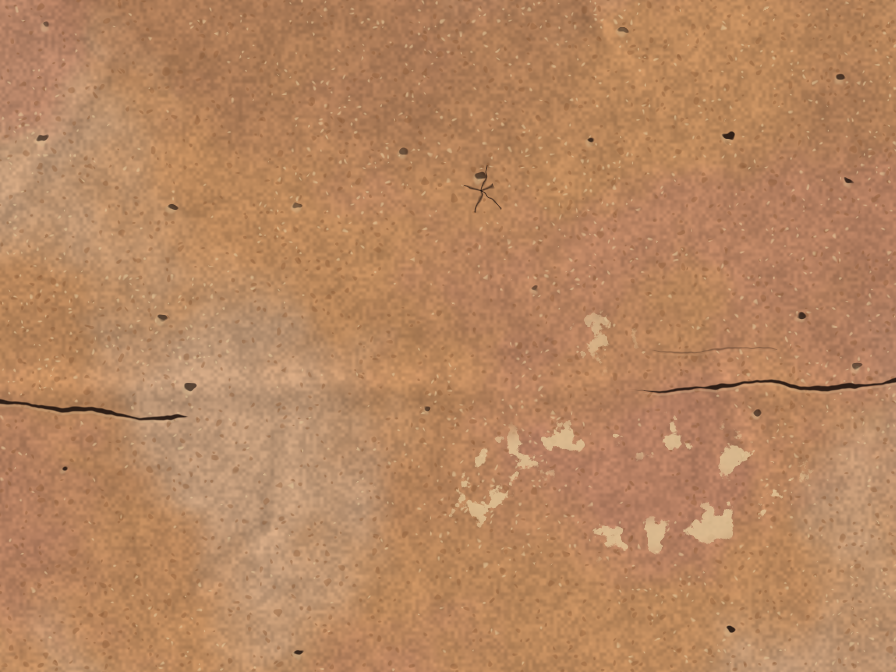
Give the GLSL for this texture, as a Shadertoy shader.

```glsl
const vec3 OCHRE = vec3(0.738, 0.535, 0.358);
const vec3 BROWN = vec3(0.665, 0.475, 0.335);
const vec3 TAN   = vec3(0.755, 0.612, 0.490);
const vec3 RED   = vec3(0.705, 0.490, 0.385);
const vec3 CREAM = vec3(0.890, 0.780, 0.600);
const vec3 RUST  = vec3(0.540, 0.350, 0.210);
const vec3 PIT   = vec3(0.130, 0.080, 0.060);
const float GRAIN = 0.17;
const float MOTTLE = 0.16;
const float RIDGE_Y = 0.440;
const float HOLE_CELLS = 6.0;
const float HOLE_SHARE = 0.42;
const float CREASE_WIDTH = 0.016;
const vec2 TWIG = vec2(0.718, 0.718);

// Creases as start and end points
const vec4 CREASES[5] = vec4[5](
    vec4(0.44, 0.36, 0.41, 0.21), vec4(0.41, 0.21, 0.27, 0.09),
    vec4(1.06, 0.47, 1.14, 0.25), vec4(0.85, 1.02, 0.98, 0.83),
    vec4(0.00, 0.68, 0.17, 0.90));

float hash(vec2 p) {
    vec3 q = fract(p.xyx * 0.1031);
    q += dot(q, q.yzx + 33.33);
    return fract((q.x + q.y) * q.z);
}

vec2 hash2(vec2 p) { return vec2(hash(p), hash(p + 71.7)); }

float noise(vec2 p) {
    vec2 i = floor(p), f = fract(p);
    f *= f * (3.0 - 2.0 * f);
    return mix(mix(hash(i), hash(i + vec2(1, 0)), f.x),
               mix(hash(i + vec2(0, 1)), hash(i + 1.0), f.x), f.y);
}

float fbm(vec2 p) {
    float sum = 0.0, amp = 0.5;
    for (int i = 0; i < 5; i++) {
        sum += amp * noise(p);
        p = mat2(1.6, 1.2, -1.2, 1.6) * p + 17.3;
        amp *= 0.5;
    }
    return sum / 0.97;
}

// One jittered dot in a share of the cells
float specks(vec2 p, float cells, float share, float radius, float px) {
    vec2 g = p * cells, id = floor(g);
    vec2 center = 0.3 + 0.4 * hash2(id);
    float r = radius * (0.5 + 0.5 * hash(id + 5.1));
    float soft = px * cells;
    float d = length(fract(g) - center) - r;
    return step(hash(id + 9.7), share) * smoothstep(soft, -soft, d);
}

float segment(vec2 p, vec2 a, vec2 b) {
    vec2 d = b - a;
    return length(p - a - d * clamp(dot(p - a, d) / dot(d, d), 0.0, 1.0));
}

// Embossed line: bright on one side, dark on the other
float crease(vec2 p, vec2 a, vec2 b) {
    vec2 d = normalize(b - a), v = p - a;
    float side = (d.x * v.y - d.y * v.x) / CREASE_WIDTH;
    float dist = segment(p, a, b) / CREASE_WIDTH;
    return side * exp(-dist * dist);
}

// Wandering fissure that tapers towards both ends
float crack(vec2 p, vec2 a, vec2 b, float halfWidth, float px) {
    float t = (p.x - a.x) / (b.x - a.x);
    float taper = smoothstep(0.0, 0.3, t) * smoothstep(1.0, 0.92, t);
    float y = mix(a.y, b.y, t) + 0.045 * (fbm(vec2(p.x * 9.0, a.x * 7.0)) - 0.5);
    float w = halfWidth * taper * (0.4 + 1.1 * noise(vec2(p.x * 45.0, 3.0)));
    return smoothstep(0.0, 0.2, taper) * smoothstep(px, -px, abs(p.y - y) - w);
}

float cracks(vec2 p, float px) {
    float left = crack(p, vec2(-0.12, 0.425), vec2(0.285, 0.380), 0.0028, px);
    float right = crack(p, vec2(0.92, 0.412), vec2(1.45, 0.438), 0.0026, px);
    float faint = crack(p, vec2(0.96, 0.478), vec2(1.16, 0.474), 0.0010, px);
    return max(max(left, right), 0.35 * faint);
}

void mainImage(out vec4 fragColor, in vec2 fragCoord) {
    float px = 1.0 / iResolution.y;
    vec2 p = fragCoord * px;
    vec2 warp = vec2(fbm(p * 5.0), fbm(p * 5.0 + 40.0)) - 0.5;
    vec2 rough = p + 0.006 * (vec2(noise(p * 110.0), noise(p * 110.0 + 30.0)) - 0.5);

    // Broad stains
    vec2 q = p + 0.12 * warp;
    vec3 col = mix(BROWN, OCHRE, smoothstep(0.30, 0.62, fbm(q * 3.0 + 2.0)));
    col = mix(col, TAN, 0.85 * smoothstep(0.46, 0.72, fbm(q * 2.6 + 23.0)));
    float redPatch = exp(-dot((q - vec2(0.95, 0.33)) * vec2(5, 9), (q - vec2(0.95, 0.33)) * vec2(5, 9)));
    col = mix(col, RED, clamp(0.7 * smoothstep(0.48, 0.7, fbm(q * 3.3 + 61.0)) + 0.7 * redPatch, 0.0, 0.9));

    // Horizontal ridge and soft creases
    float h = (p.y - RIDGE_Y + 0.02 * warp.y) / 0.018;
    float ridge = exp(-h * h) - 0.7 * exp(-(h + 2.0) * (h + 2.0)) - 0.5 * exp(-0.12 * (h - 4.0) * (h - 4.0));
    col *= 1.0 + 0.075 * ridge * (1.0 - 0.5 * smoothstep(0.6, 0.9, p.x));
    for (int i = 0; i < 5; i++)
        col *= 1.0 + 0.12 * crease(p + 0.06 * warp, CREASES[i].xy, CREASES[i].zw);

    // Mottling and grain
    col *= 1.0 + MOTTLE * (fbm(p * 32.0) - 0.5) + GRAIN * (noise(p * 190.0) - 0.5);
    col = mix(col, RUST, 0.40 * specks(rough, 42.0, 0.22, 0.20, px));
    col = mix(col, RUST, 0.45 * specks(rough + 3.3, 85.0, 0.14, 0.25, px));
    float dust = 0.02 + 0.14 * smoothstep(0.45, 0.7, fbm(p * 4.0 + 80.0));
    col = mix(col, CREAM, 0.60 * specks(rough + 7.1, 110.0, dust, 0.24, px));

    // Flaking cream paint: a broken ring and a patch above it
    float ring = abs(length((p + 0.05 * warp - vec2(0.93, 0.28)) / vec2(0.20, 0.07)) - 1.0);
    float patchDist = length((p - vec2(0.89, 0.50)) / vec2(0.07, 0.06));
    float area = max(1.0 - smoothstep(0.1, 0.75, ring), 0.8 - 0.8 * smoothstep(0.2, 1.3, patchDist));
    float flake = fbm(p * 38.0 + 11.0) + 0.22 * area + 0.25 * (fbm(p * 9.0) - 0.5);
    col = mix(col, CREAM, 0.8 * area * smoothstep(0.80, 0.86, flake));

    // Pits with a lit lower rim
    vec2 g = rough * HOLE_CELLS, id = floor(g);
    vec2 v = (fract(g) - 0.15 - 0.7 * hash2(id + 13.0)) / HOLE_CELLS;
    float present = step(hash(id + 31.0), HOLE_SHARE);
    float r = mix(0.003, 0.0075, hash(id + 47.0));
    float rim = smoothstep(0.004, -0.002, length(v + vec2(0.003, 0.004)) - r);
    float hole = smoothstep(px, -px, length(v * vec2(0.85, 1.2)) - r);
    col = mix(col, CREAM, 0.35 * present * rim);
    col = mix(col, PIT, present * hole * mix(0.45, 0.95, hash(id + 59.0)));

    // Fissures and a small branching split
    col = mix(col, CREAM, 0.25 * cracks(p + vec2(0.0, 0.004), px));
    col = mix(col, PIT, 0.92 * cracks(p, px));
    for (int i = 0; i < 5; i++) {
        float angle = 1.25 * float(i) + 0.7 * hash(vec2(i, 4));
        vec2 tip = TWIG + (0.012 + 0.028 * hash(vec2(i, 8))) * vec2(cos(angle), sin(angle));
        float d = segment(rough, TWIG, tip) - 0.0009;
        col = mix(col, PIT, 0.75 * smoothstep(px, -px, d));
    }
    fragColor = vec4(clamp(col, 0.0, 1.0), 1.0);
}
```
